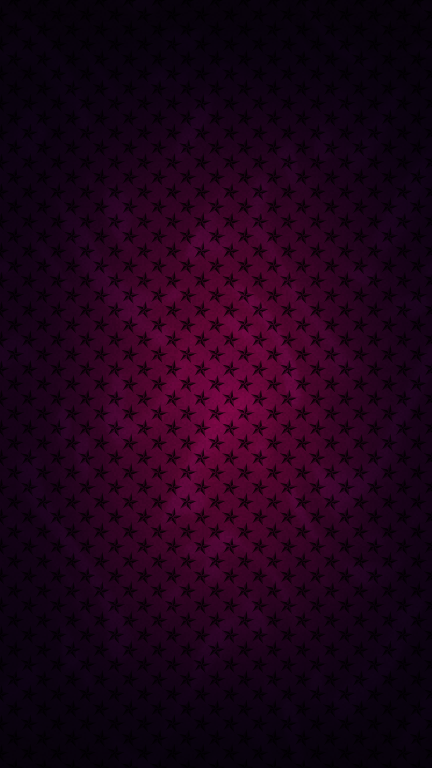
Give the GLSL for this pattern, as a Shadertoy shader.

```glsl
const float PI = 3.14159265;
const vec2  REPEATS = vec2(15.0, 26.0);      // lattice cells across and down, two stars each
const float STAR_RADIUS = 0.31;              // in cell heights
const float INNER_RATIO = 0.40;
const float STAR_TILT = 0.20;
const float DARK_FACET = 0.17;
const float LIT_FACET = 0.64;
const vec2  GLOW_CENTER = vec2(0.515, 0.485);
const float SIDE_GLOW = 0.17;                // glow left at the side edges
const vec3  EDGE_COLOR = vec3(0.030, 0.006, 0.042);
const vec3  GLOW_COLOR = vec3(0.350, 0.014, 0.148);
const vec3  CORE_COLOR = vec3(0.070, 0.000, 0.060);
const vec3  SMOKE_COLOR = vec3(0.030, 0.008, 0.045);
const vec2  GRAIN_CELLS = vec2(216.0, 384.0);
const float GRAIN_AMOUNT = 0.12;

float hash(vec2 p) {
    vec3 q = fract(p.xyx * 0.1031);
    q += dot(q, q.yzx + 33.33);
    return fract((q.x + q.y) * q.z);
}

// Layered sines with whole frequencies, so the haze wraps
float haze(vec2 uv) {
    vec2 t = 2.0 * PI * uv;
    vec2 w = t + 0.6 * sin(t.yx * vec2(3.0, 2.0) + vec2(1.0, 4.0));
    float sum = 0.5 * sin(2.0 * w.x + 3.0 * w.y + 0.7) * sin(4.0 * w.y - w.x + 2.1);
    sum += 0.3 * sin(5.0 * w.x - 4.0 * w.y + 1.3) * sin(3.0 * w.x + 7.0 * w.y);
    sum += 0.2 * sin(7.0 * w.x + 9.0 * w.y + 3.7);
    return sum;
}

// Offset from the nearest star of the staggered lattice, in cell heights
vec2 starOffset(vec2 uv) {
    vec2 cell = uv * REPEATS;
    vec2 scale = vec2(iResolution.x / iResolution.y * REPEATS.y / REPEATS.x, 1.0);
    vec2 a = (fract(cell + vec2(0.0, 0.5)) - 0.5) * scale;
    vec2 b = (fract(cell + vec2(0.5, 0.0)) - 0.5) * scale;
    return dot(a, a) < dot(b, b) ? a : b;
}

// x: signed distance to the outline, y: signed distance to the arm ridge
vec2 facetedStar(vec2 p) {
    float halfSector = PI / 5.0;
    float angle = atan(p.x, p.y) - STAR_TILT;
    angle = mod(angle + halfSector, 2.0 * halfSector) - halfSector;
    vec2 q = length(p) * vec2(sin(angle), cos(angle));
    vec2 tip = vec2(0.0, STAR_RADIUS);
    vec2 notch = STAR_RADIUS * INNER_RATIO * vec2(sin(halfSector), cos(halfSector));
    vec2 edge = normalize(notch - tip);
    return vec2(dot(vec2(abs(q.x), q.y) - tip, vec2(-edge.y, edge.x)), q.x);
}

void mainImage(out vec4 fragColor, in vec2 fragCoord) {
    vec2 uv = fragCoord / iResolution.xy;
    float pixel = REPEATS.y / iResolution.y;

    // Periodic glow with a small bright core
    vec2 c = cos(PI * (uv - GLOW_CENTER));
    c *= c;
    float smoke = haze(uv);
    float glow = mix(SIDE_GLOW, 1.0, c.x) * c.y * (1.0 + 0.12 * smoke);
    float core = exp(-9.0 * (1.0 - c.x) - 22.0 * (1.0 - c.y));
    vec3 color = EDGE_COLOR + GLOW_COLOR * vec3(glow, glow, pow(glow, 0.62));
    color += CORE_COLOR * core;
    color += SMOKE_COLOR * smoothstep(0.1, 0.6, smoke) * (0.3 + glow) * (1.0 - core);

    // Fine woven grain
    float grain = hash(floor(fract(uv) * GRAIN_CELLS)) - 0.5;
    color *= 1.0 + GRAIN_AMOUNT * grain;

    // Stars with one dark and one lit facet per arm
    vec2 star = facetedStar(starOffset(uv));
    float inside = 1.0 - smoothstep(-0.6 * pixel, 0.6 * pixel, star.x);
    float ridge = smoothstep(-0.6 * pixel, 0.6 * pixel, star.y);
    color *= mix(1.0, mix(LIT_FACET, DARK_FACET, ridge), inside);

    fragColor = vec4(color, 1.0);
}
```
